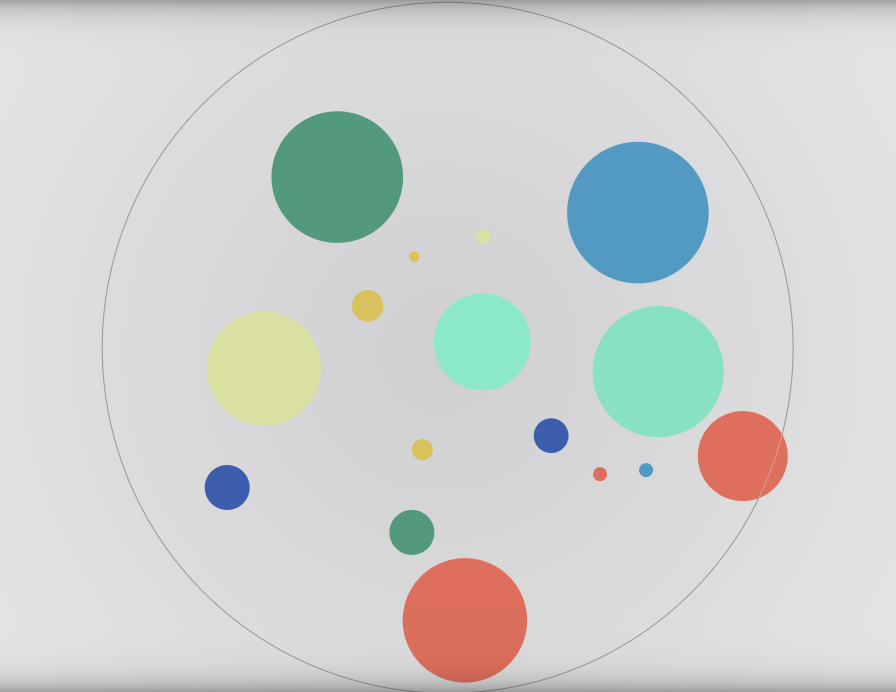
Write a WebGL 1 fragment shader that draws this background.

```glsl
precision highp float;
// Flat coloured discs scattered inside a thin ring on a pale grey field.
// The field is a soft radial ramp, darkened along the top and bottom edges;
// discs and ring are antialiased distance functions in canvas-height units.

uniform vec2 u_resolution;

// Field
const vec3 FIELD_CENTER = vec3(0.812, 0.808, 0.816);
const vec3 FIELD_EDGE = vec3(0.895, 0.895, 0.900);
const vec2 FIELD_FOCUS = vec2(0.635, 0.490);
const float FIELD_REACH = 0.78;
const float EDGE_SHADE = 0.30;
const float EDGE_DEPTH = 0.018;

// Ring
const vec2 RING_CENTER = vec2(0.6460, 0.4975);
const float RING_RADIUS = 0.4992;
const float RING_HALF_WIDTH = 0.0008;
const vec3 RING_COLOR = vec3(0.60, 0.62, 0.64);
const vec3 RING_OVER_DISC = vec3(0.86, 0.60, 0.54);

// Discs
const vec3 GREEN = vec3(0.325, 0.605, 0.485);
const vec3 BLUE = vec3(0.325, 0.605, 0.765);
const vec3 MINT = vec3(0.550, 0.915, 0.785);
const vec3 PALE = vec3(0.850, 0.880, 0.630);
const vec3 YELLOW = vec3(0.850, 0.760, 0.365);
const vec3 RED = vec3(0.865, 0.435, 0.360);
const vec3 NAVY = vec3(0.240, 0.370, 0.680);

// Coverage of a shape from its signed distance, softened over one pixel
float coverage(float dist) {
  return clamp(0.5 - dist * u_resolution.y, 0.0, 1.0);
}

// Paints one disc; alpha accumulates the area covered by all discs
void disc(inout vec4 layer, vec2 p, vec2 center, float radius, vec3 color) {
  float cover = coverage(length(p - center) - radius);
  layer = mix(layer, vec4(color, 1.0), cover);
}

vec3 field(vec2 p) {
  float ramp = clamp(length(p - FIELD_FOCUS) / FIELD_REACH, 0.0, 1.0);
  return mix(FIELD_CENTER, FIELD_EDGE, ramp);
}

void main() {
  vec2 p = gl_FragCoord.xy / u_resolution.y;
  // Keep the composition centred at other aspect ratios
  p.x += 0.5 * (512.0 / 396.0 - u_resolution.x / u_resolution.y);

  vec4 layer = vec4(field(p), 0.0);

  // Large discs
  disc(layer, p, vec2(0.4865, 0.7441), 0.0951, GREEN);
  disc(layer, p, vec2(0.9209, 0.6928), 0.1023, BLUE);
  disc(layer, p, vec2(0.6961, 0.5059), 0.0699, MINT);
  disc(layer, p, vec2(0.9503, 0.4630), 0.0948, MINT * 0.97);
  disc(layer, p, vec2(0.3805, 0.4672), 0.0825, PALE);
  disc(layer, p, vec2(1.0724, 0.3409), 0.0650, RED);
  disc(layer, p, vec2(0.6709, 0.1035), 0.0899, RED);

  // Medium discs
  disc(layer, p, vec2(0.5303, 0.5581), 0.0227, YELLOW);
  disc(layer, p, vec2(0.6094, 0.3502), 0.0152, YELLOW);
  disc(layer, p, vec2(0.7955, 0.3704), 0.0251, NAVY);
  disc(layer, p, vec2(0.3274, 0.2955), 0.0325, NAVY);
  disc(layer, p, vec2(0.5943, 0.2306), 0.0325, GREEN);

  // Small dots
  disc(layer, p, vec2(0.6970, 0.6582), 0.0106, PALE);
  disc(layer, p, vec2(0.5976, 0.6288), 0.0076, YELLOW);
  disc(layer, p, vec2(0.8662, 0.3148), 0.0101, RED);
  disc(layer, p, vec2(0.9327, 0.3207), 0.0101, BLUE);

  // Thin ring, lighter where it crosses a disc
  float ringDist = abs(length(p - RING_CENTER) - RING_RADIUS) - RING_HALF_WIDTH;
  vec3 ringColor = mix(RING_COLOR, RING_OVER_DISC, layer.a);
  vec3 color = mix(layer.rgb, ringColor, coverage(ringDist));

  // Shade along the top and bottom edges
  float edgeDist = min(p.y, 1.0 - p.y);
  color *= 1.0 - EDGE_SHADE * exp(-edgeDist / EDGE_DEPTH);

  gl_FragColor = vec4(color, 1.0);
}
```
